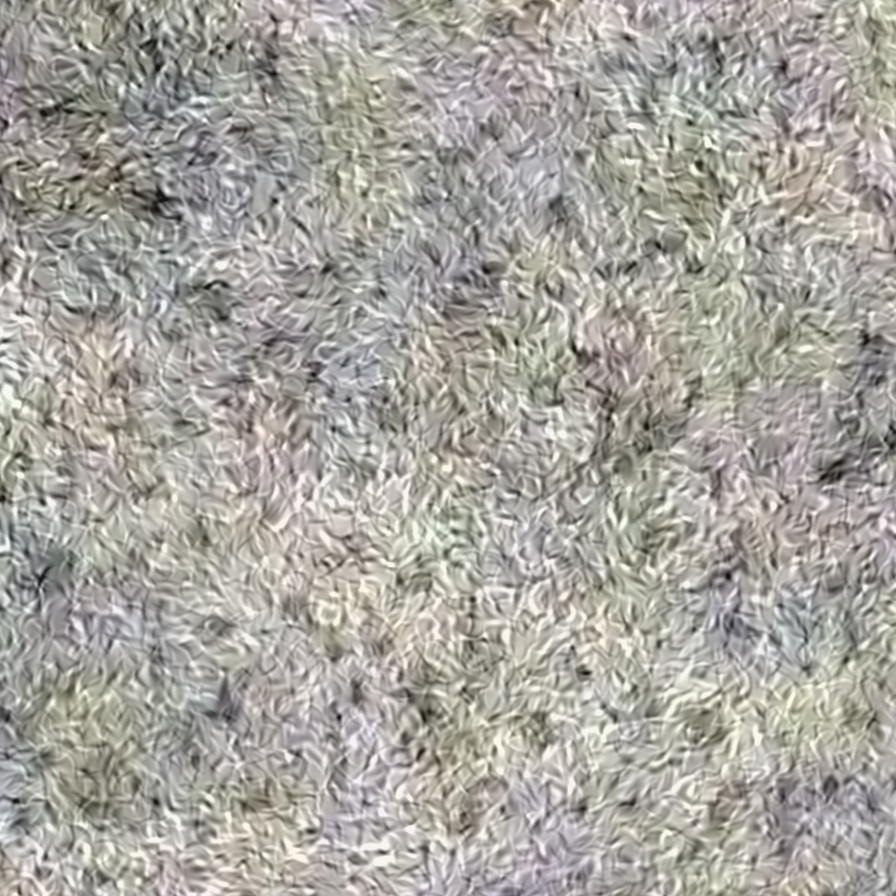
Write a WebGL 2 fragment shader that draws this texture.

```glsl
#version 300 es
precision highp float;
// Matted grey fleece: short curved fibres scattered over a grid of cells,
// each a small oriented wave packet, summed into light and shadow.
// Slow noise bends the nap, shades the pile and tints it faintly.

#define CELL 0.022          // grid spacing of the fibre scatter
#define FIBRES 5            // fibres per cell
#define FIBRE_LENGTH 0.0095 // falloff along a fibre
#define FIBRE_WIDTH 0.0050  // falloff across a fibre
#define FIBRE_PERIOD 0.0142 // spacing of light and shadow across a fibre
#define FIBRE_GAIN 0.245    // contrast of the fibres
#define ANGLE_JITTER 2.1    // spread of single fibre directions
#define NAP_SWING 2.6       // wandering of the nap direction
#define BASE_TONE 0.695     // average brightness before shading
#define PIT_DEPTH 0.20      // darkness of the gaps in the pile
#define TINT 0.07           // strength of the colour patches

uniform vec2 u_resolution;
out vec4 fragColor;

// Integer hash giving three values in 0..1
vec3 hash3(ivec3 key) {
    uvec3 v = uvec3(key) * 1664525u + 1013904223u;
    v.x += v.y * v.z; v.y += v.z * v.x; v.z += v.x * v.y;
    v ^= v >> 16u;
    v.x += v.y * v.z; v.y += v.z * v.x; v.z += v.x * v.y;
    return vec3(v >> 8u) / 16777216.0;
}

// Smooth value noise with three independent channels
vec3 noise3(vec2 p, int seed) {
    ivec2 i = ivec2(floor(p));
    vec2 f = fract(p);
    f = f * f * (3.0 - 2.0 * f);
    vec3 a = hash3(ivec3(i, seed));
    vec3 b = hash3(ivec3(i + ivec2(1, 0), seed));
    vec3 c = hash3(ivec3(i + ivec2(0, 1), seed));
    vec3 d = hash3(ivec3(i + ivec2(1, 1), seed));
    return mix(mix(a, b, f.x), mix(c, d, f.x), f.y);
}

// Nap direction: slanting down to the right at left, steep and rising at right
float napAngle(vec2 p) {
    float side = smoothstep(0.1, 1.0, p.x + 0.5 * (0.5 - p.y));
    float wander = noise3(p * 13.0, 11).x - 0.5;
    return mix(2.55, 1.05, side) + NAP_SWING * wander;
}

// One curved fibre with a lit crest and shaded flanks
float fibre(vec2 offset, float angle, vec3 rnd) {
    vec2 dir = vec2(cos(angle), sin(angle));
    float along = dot(offset, dir);
    float across = dot(offset, vec2(-dir.y, dir.x));
    across += (rnd.x - 0.5) * 70.0 * along * along;
    float size = mix(0.7, 1.5, rnd.y * rnd.y);
    float u = along / FIBRE_LENGTH;
    float v = across / (FIBRE_WIDTH * size);
    float wave = cos(6.2832 * (across / (FIBRE_PERIOD * size) + rnd.z));
    return mix(0.5, 1.0, rnd.y) * wave * exp(-u * u - v * v);
}

// Sum of all fibres near a point
float fleece(vec2 p) {
    ivec2 home = ivec2(floor(p / CELL));
    float sum = 0.0;
    for (int y = -1; y <= 1; y++) {
        for (int x = -1; x <= 1; x++) {
            ivec2 cell = home + ivec2(x, y);
            float nap = napAngle((vec2(cell) + 0.5) * CELL);
            for (int k = 0; k < FIBRES; k++) {
                vec3 place = hash3(ivec3(cell, k));
                vec3 shape = hash3(ivec3(cell, k + 50));
                vec2 centre = (vec2(cell) + place.xy) * CELL;
                float angle = nap + (place.z - 0.5) * ANGLE_JITTER;
                sum += fibre(p - centre, angle, shape);
            }
        }
    }
    return sum;
}

void main() {
    vec2 p = gl_FragCoord.xy / min(u_resolution.x, u_resolution.y);

    // Broad shading, with a darker upper left corner
    vec3 broad = noise3(p * 5.0, 21) - 0.5;
    vec3 tufts = noise3(p * 17.0, 24) - 0.5;
    vec3 clumps = noise3(p * 40.0, 22);
    float corner = smoothstep(0.42, 0.0, distance(p, vec2(0.03, 0.95)));
    float tone = BASE_TONE + 0.12 * broad.x + 0.10 * tufts.x - 0.17 * corner;

    // Fibres, gaps between tufts and a fine grain
    float contrast = FIBRE_GAIN * (1.0 + 0.4 * broad.y);
    tone += contrast * fleece(p);
    tone += 0.15 * (clumps.x - 0.5);
    tone -= PIT_DEPTH * smoothstep(0.6, 0.92, clumps.y);
    tone += 0.04 * (noise3(p * 170.0, 23).x - 0.5);
    tone = clamp(tone, 0.08, 0.96);

    // Faint warm, cool, green and mauve patches
    vec3 patches = noise3(p * 10.0, 31) + 0.5 * noise3(p * 27.0, 32) - 0.75;
    vec3 tint = patches.x * vec3(0.5, 0.3, -0.9) + patches.y * vec3(0.3, -0.45, 0.3);
    vec3 colour = tone + vec3(0.012, 0.0, -0.022) + TINT * tint;
    fragColor = vec4(clamp(colour, 0.0, 1.0), 1.0);
}
```
